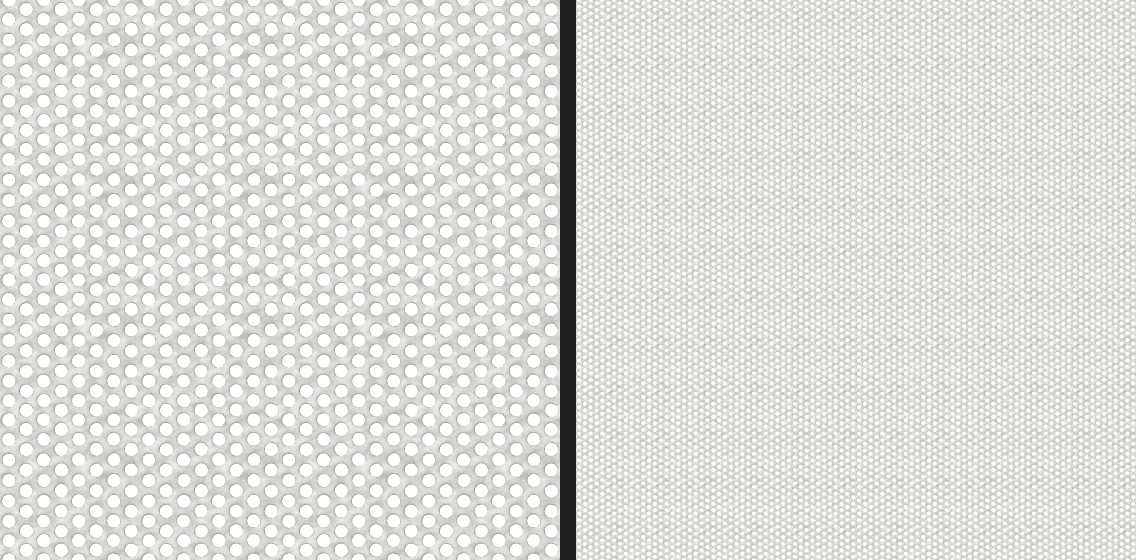
Left: one tile. Right: repeated 3 by 3.
Give the GLSL for this texture, as a three.js fragment shader.

```glsl
varying vec2 vUv;

const float TAU = 6.2831853;

float hash(vec2 p) {
  vec3 q = fract(vec3(p.xyx) * 0.1031);
  q += dot(q, q.yzx + 33.33);
  return fract((q.x + q.y) * q.z);
}

// Value noise that wraps after a whole number of cells
float noise(vec2 p, float period) {
  vec2 cell = floor(p);
  vec2 f = fract(p);
  f = f * f * (3.0 - 2.0 * f);
  vec2 a = mod(cell, period);
  vec2 b = mod(cell + 1.0, period);
  return mix(mix(hash(a), hash(vec2(b.x, a.y)), f.x),
             mix(hash(vec2(a.x, b.y)), hash(b), f.x), f.y);
}

float fbm(vec2 uv, float cells) {
  float sum = 0.0;
  float weight = 0.5;
  for (int i = 0; i < 4; i++) {
    sum += weight * noise(uv * cells, cells);
    cells *= 2.0;
    weight *= 0.5;
  }
  return sum / 0.9375;
}

// Offset from the nearest hole centre in xy, distance to its edge in z
vec3 nearestHole(vec2 p) {
  const vec2 pitch = vec2(24.0, 192.0 / 7.0);
  vec3 best = vec3(0.0, 0.0, 1000.0);
  float column = floor(p.x / pitch.x);
  for (int i = -1; i <= 1; i++) {
    float c = column + float(i);
    float stagger = 0.5 * mod(c, 2.0);
    float row = floor(p.y / pitch.y - stagger + 0.5);
    vec2 id = mod(vec2(c, row), vec2(8.0, 7.0));
    vec2 center = vec2(c + 0.5, row + stagger) * pitch;
    center.y -= 0.4 + 1.2 * cos(TAU * (center.y - 67.0) / 192.0);
    center += 0.6 * (vec2(hash(id + 11.0), hash(id + 37.0)) - 0.5);
    float radius = 8.85 + 0.4 * (hash(id + 71.0) - 0.5);
    vec2 d = p - center;
    float edge = length(d) - radius;
    if (edge < best.z) best = vec3(d, edge);
  }
  return best;
}

void main() {
  // Four identical sheets each way, 192 units wide
  vec2 sheet = vUv * 4.0;
  vec3 hole = nearestHole(sheet * 192.0);
  vec2 outward = hole.xy / max(length(hole.xy), 0.001);
  float edge = hole.z + 0.6 * (noise(sheet * 96.0, 96.0) - 0.5);
  float upperLeft = dot(outward, vec2(-0.7, 0.7));

  // Mottled paint with slanted smears, darker toward the holes
  float mottle = fbm(sheet, 18.0);
  float smear = fbm(vec2(sheet.x + sheet.y, sheet.y * 2.0 - sheet.x), 11.0);
  float grain = noise(sheet * 128.0, 128.0) - 0.5;
  float halo = exp(-max(edge, 0.0) / 2.6);
  float light = 0.6 + 0.95 * (mottle - 0.5) + 0.75 * (smear - 0.5);
  light += 0.22 * grain - (0.32 + 0.28 * upperLeft) * halo;
  vec3 paint = mix(vec3(0.745, 0.745, 0.72), vec3(0.925, 0.92, 0.91), clamp(light, 0.0, 1.0));

  // Grey flecks
  float fleck = smoothstep(0.8, 0.95, noise(sheet * 64.0 + 5.0, 64.0));
  paint = mix(paint, vec3(0.73, 0.73, 0.69), 0.35 * fleck);

  // Broken, worn rim, heavier at the upper left
  float wear = noise(sheet * 72.0 + 17.0, 72.0);
  float rim = 1.0 - smoothstep(0.2, 2.4, edge);
  rim *= clamp(0.38 + 0.3 * upperLeft + 0.9 * (wear - 0.5), 0.0, 1.0);
  vec3 color = mix(paint, vec3(0.6, 0.59, 0.52), rim);

  // White openings
  color = mix(vec3(1.0), color, smoothstep(-0.65, 0.65, edge));
  gl_FragColor = vec4(color, 1.0);
}
```
